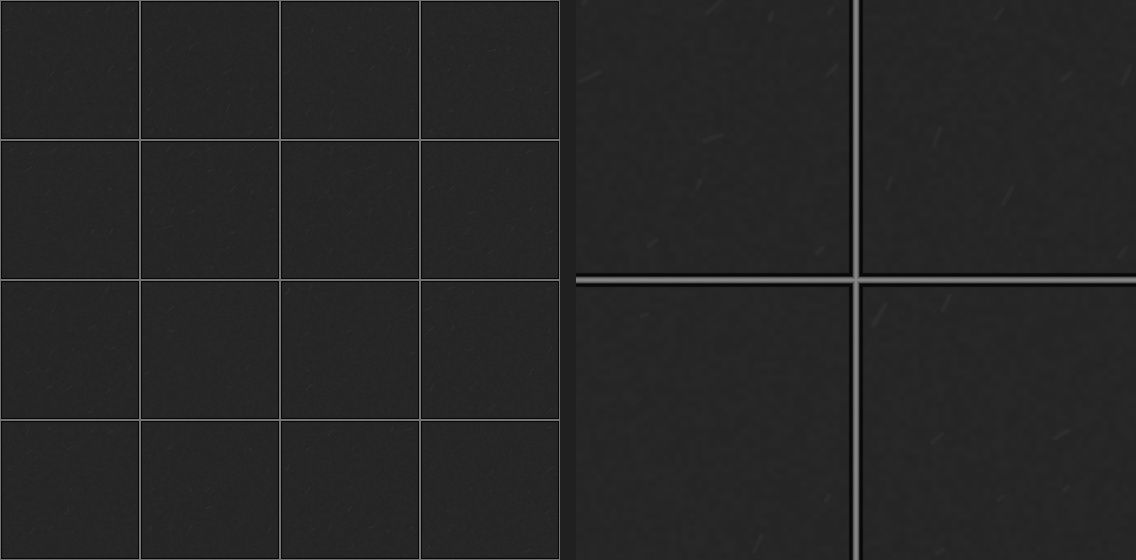
Left: the whole. Right: its middle third, enlarged.
Reproduce this texture procedurally as a three.js fragment shader.

```glsl
// Dark charcoal square tiles, four by four, with thin grey joints edged in black
#define TILES 4.0
#define JOINT_HALF 0.0019
#define GROOVE_END 0.0041
#define SOFTNESS 0.0006
#define GRAIN_CELLS 256.0
#define GRAIN_AMOUNT 0.014
#define SCRATCH_CELLS 28.0
#define SCRATCH_CHANCE 0.3
#define SCRATCH_AMOUNT 0.025
#define TILE_VARIATION 0.003

varying vec2 vUv;

const vec3 TILE_COLOR = vec3(0.148, 0.148, 0.149);
const vec3 GROOVE_COLOR = vec3(0.03);
const vec3 JOINT_EDGE = vec3(0.35, 0.353, 0.35);
const vec3 JOINT_CENTER = vec3(0.53, 0.535, 0.53);

float hash(vec2 p) {
  vec3 q = fract(vec3(p.xyx) * 0.1031);
  q += dot(q, q.yzx + 33.33);
  return fract((q.x + q.y) * q.z);
}

// Value noise that wraps after a whole number of cells
float wrapNoise(vec2 uv, float cells) {
  vec2 p = uv * cells;
  vec2 i = floor(p);
  vec2 f = fract(p);
  f = f * f * (3.0 - 2.0 * f);
  vec2 a = mod(i, cells);
  vec2 b = mod(i + 1.0, cells);
  return mix(mix(hash(a), hash(vec2(b.x, a.y)), f.x),
             mix(hash(vec2(a.x, b.y)), hash(b), f.x), f.y);
}

// One faint short diagonal scratch inside some of the cells
float scratches(vec2 uv) {
  vec2 p = uv * SCRATCH_CELLS;
  vec2 cell = mod(floor(p), SCRATCH_CELLS);
  vec2 center = 0.35 + 0.3 * vec2(hash(cell + 11.0), hash(cell + 47.0));
  float angle = mix(0.2, 1.3, hash(cell + 83.0));
  vec2 along = vec2(cos(angle), sin(angle));
  vec2 q = fract(p) - center;
  float halfLength = mix(0.04, 0.2, hash(cell + 131.0));
  float t = clamp(dot(q, along), -halfLength, halfLength);
  float line = 1.0 - smoothstep(0.01, 0.06, length(q - along * t));
  return line * step(hash(cell + 173.0), SCRATCH_CHANCE);
}

void main() {
  // Distance to the nearest joint, in canvas units
  vec2 toJoint = (0.5 - abs(fract(vUv * TILES) - 0.5)) / TILES;
  float d = min(toJoint.x, toJoint.y);

  // Tile face with fine grain and faint wear
  vec2 tileId = mod(floor(vUv * TILES), TILES);
  vec3 color = TILE_COLOR;
  color += (hash(tileId + 7.0) - 0.5) * TILE_VARIATION;
  color += (wrapNoise(vUv, GRAIN_CELLS) - 0.5) * GRAIN_AMOUNT;
  color += scratches(vUv) * SCRATCH_AMOUNT;

  // Black groove, then the rounded light joint
  float face = smoothstep(GROOVE_END - SOFTNESS, GROOVE_END + SOFTNESS, d);
  color = mix(GROOVE_COLOR, color, face);
  vec3 joint = mix(JOINT_CENTER, JOINT_EDGE, smoothstep(0.0, JOINT_HALF, d));
  float groove = smoothstep(JOINT_HALF - SOFTNESS, JOINT_HALF + SOFTNESS, d);
  color = mix(joint, color, groove);

  gl_FragColor = vec4(color, 1.0);
}
```
